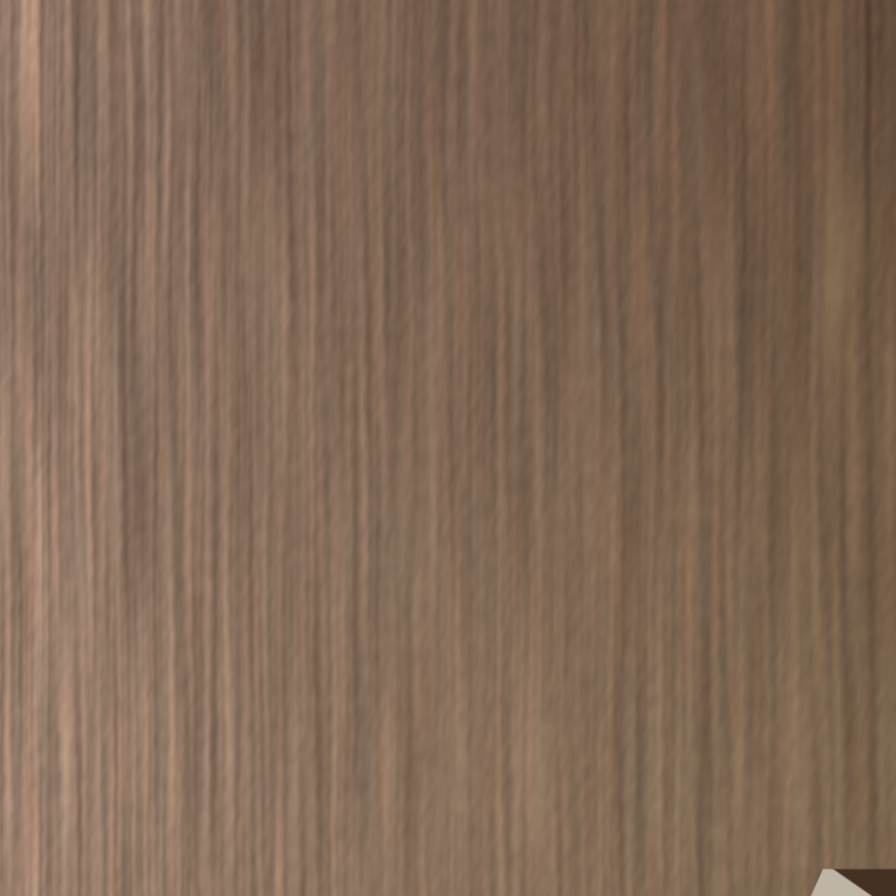
This texture is drawn by a WebGL 1 fragment shader. Its source:

```glsl
precision highp float;
// Brushed brown wood veneer with fine upright grain, lit from the left.
// Stretched gradient noise makes the streaks over a four-corner colour blend;
// a pale flame, a dark seam and a small bevelled corner finish the right side.

uniform vec2 u_resolution;

float hash(vec2 p) {
  vec3 q = fract(p.xyx * vec3(0.1031, 0.1030, 0.0973));
  q += dot(q, q.yzx + 33.33);
  return fract((q.x + q.y) * q.z);
}

// Dot product of a random unit gradient at a lattice corner with the offset
float corner(vec2 cell, vec2 offset) {
  float angle = 6.2832 * hash(cell + 17.0);
  return dot(vec2(cos(angle), sin(angle)), offset);
}

float gradientNoise(vec2 p) {
  vec2 i = floor(p), f = p - i;
  vec2 s = f * f * f * (f * (f * 6.0 - 15.0) + 10.0);
  float low = mix(corner(i, f), corner(i + vec2(1, 0), f - vec2(1, 0)), s.x);
  float high = mix(corner(i + vec2(0, 1), f - vec2(0, 1)),
                   corner(i + vec2(1, 1), f - vec2(1, 1)), s.x);
  return mix(low, high, s.y);
}

// Relative brightness of the grain, finer and stronger toward the left
float grain(vec2 p) {
  float x = p.x * (1.25 - 0.25 * p.x) + 0.004 * gradientNoise(p * vec2(5.0, 4.0));
  // Ragged edges: each streak wavers slightly along its length
  x += 0.0016 * gradientNoise(vec2(p.x * 60.0, p.y * 34.0));
  float streaks = 0.07 * gradientNoise(vec2(x * 26.0, p.y * 1.3 + 3.0))
                + 0.17 * gradientNoise(vec2(x * 78.0 + 9.0, p.y * 2.6))
                + 0.17 * gradientNoise(vec2(x * 128.0 + 31.0, p.y * 3.6));
  // Short slanted pores break up the long streaks
  float pores = gradientNoise(vec2((p.x - 0.3 * p.y) * 100.0, p.y * 36.0))
              + 0.8 * gradientNoise(vec2((p.x - 0.15 * p.y) * 170.0, p.y * 62.0 + 7.0));
  return streaks * mix(1.4, 0.9, smoothstep(0.0, 0.5, p.x)) + 0.062 * pores;
}

// Soft vertical band around a centre line
float band(float x, float centre, float width) {
  float d = (x - centre) / width;
  return exp(-d * d);
}

void main() {
  vec2 p = gl_FragCoord.xy / u_resolution;

  // Light falls off to the upper right and turns from rose to olive brown
  vec3 bottom = mix(vec3(0.590, 0.483, 0.415), vec3(0.480, 0.395, 0.305), p.x);
  vec3 top = mix(vec3(0.545, 0.445, 0.382), vec3(0.405, 0.310, 0.240), p.x);
  vec3 wood = mix(bottom, top, smoothstep(0.0, 1.0, p.y));
  wood *= 1.0 + 0.12 * band(p.x, 0.035, 0.012);

  float tone = grain(p);
  wood *= 1.0 + tone * vec3(1.0, 1.03, 1.05);

  // Cool and warm drift between neighbouring streaks
  float tint = gradientNoise(vec2(p.x * 75.0 + 5.0, p.y * 4.0 + 8.0));
  wood += 0.018 * tint * vec3(1.0, -0.2, -0.5);

  // Pale flame figure, and its fainter tail lower down
  float sway = 0.012 * gradientNoise(vec2(3.5, p.y * 7.0));
  float flame = band(p.x, 0.938 + sway, 0.018) * band(p.y, 0.71, 0.12);
  float tail = band(p.x, 0.893 + sway, 0.010) * band(p.y, 0.38, 0.13);
  vec3 pale = vec3(0.525, 0.430, 0.325) * (1.0 + 0.5 * tone);
  wood = mix(wood, pale, 0.85 * flame + 0.6 * tail);

  // Dark seam beside the flame
  float seam = band(p.x, 0.968 + 0.3 * sway, 0.005) * smoothstep(0.45, 0.9, p.y);
  wood *= 1.0 - 0.2 * seam;

  // Bevelled corner: pale rim around a dark recess
  float body = min(0.030 - p.y, (p.x - 0.905) - 0.45 * p.y);
  float recess = (p.x - 0.930) * 0.57 + (p.y - 0.030) * 0.82;
  vec3 bevel = mix(vec3(0.75, 0.71, 0.65), vec3(0.27, 0.19, 0.14),
                   smoothstep(-0.0015, 0.0015, recess));
  vec3 colour = mix(wood, bevel, smoothstep(-0.0015, 0.0015, body));

  gl_FragColor = vec4(colour, 1.0);
}
```
